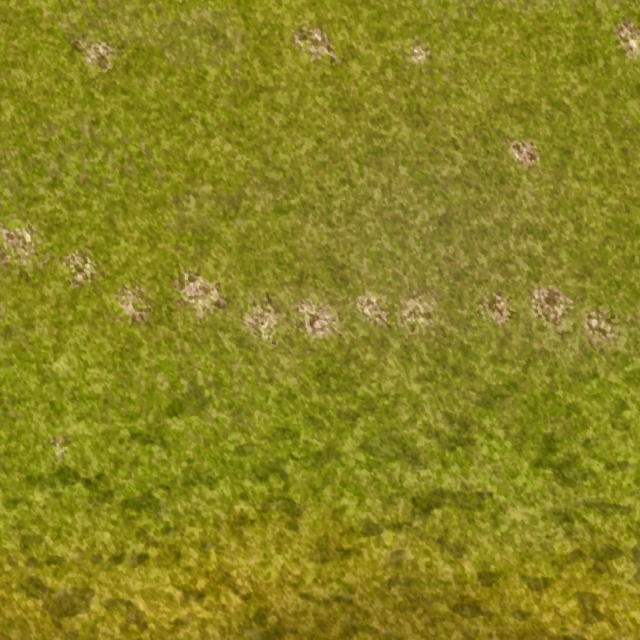
This texture is drawn by a WebGL 2 fragment shader. Its source:

```glsl
#version 300 es
precision highp float;

uniform vec2 u_resolution;
out vec4 fragColor;

vec3 hash3(vec2 p) {
    vec3 q = fract(p.xyx * vec3(0.1031, 0.1030, 0.0973));
    q += dot(q, q.yxz + 33.33);
    return fract((q.xxy + q.yzz) * q.zyx);
}

// Smooth cellular noise: random cell shades blended by distance, centred on zero
float softCells(vec2 p) {
    vec2 cell = floor(p), f = p - cell;
    float shade = 0.0, total = 0.0;
    for (int j = -1; j <= 1; j++) {
        for (int i = -1; i <= 1; i++) {
            vec2 offset = vec2(i, j);
            vec3 h = hash3(cell + offset + 50.0);
            vec2 d = offset + h.xy - f;
            float w = exp(-5.0 * dot(d, d));
            shade += w * h.z;
            total += w;
        }
    }
    return shade / total - 0.5;
}

// Broad, slow variation from layered sines
float drift(vec2 p) {
    return 0.5 * sin(p.x * 6.0 + 2.0 * sin(p.y * 5.0 + 1.0))
         + 0.3 * sin(p.y * 15.0 - p.x * 8.0 + 1.5 * sin(p.x * 11.0))
         + 0.2 * sin(p.x * 23.0 + p.y * 17.0 + 2.0 * sin(p.y * 19.0));
}

// Coverage of worn spots: a sagging row across the middle and a few strays
float wornSpots(vec2 p, float ragged) {
    float cover = 0.0;
    for (int i = 0; i < 18; i++) {
        float n = float(i);
        vec3 h = hash3(vec2(n * 3.0 + 7.0, 19.0));
        vec2 centre = vec2((n + 0.6 * h.x) / 11.0,
                           0.575 - 0.1 * smoothstep(0.1, 0.6, n / 11.0) + 0.09 * (h.y - 0.5));
        float radius = 0.03 + 0.016 * h.z;
        if (i >= 11) {
            float k = n - 11.0;
            centre = vec2(fract(0.49 + 0.165 * k), 0.87 + 0.11 * sin(2.1 * k + 0.6));
            radius = 0.025 + 0.01 * h.z;
        }
        if (i >= 16) {
            centre = vec2(0.09 + 0.02 * h.x, 0.3 + 0.13 * (n - 16.0));
            radius = 0.02;
        }
        vec2 d = (p - centre) / radius;
        d.x += 0.5 * d.y * (h.x - 0.3);
        float reach = length(d) + 0.9 * ragged;
        cover = max(cover, (0.6 + 0.4 * h.x) * (1.0 - smoothstep(0.35, 1.1, reach)));
    }
    return cover;
}

void main() {
    vec2 p = gl_FragCoord.xy / u_resolution;
    float broad = drift(p);

    // Slanted blades, with larger tufts toward the bottom
    vec2 blade = vec2(p.x + 0.25 * p.y, p.y);
    float near = 1.0 - smoothstep(0.1, 0.6, p.y);
    float clump = softCells(blade * vec2(22.0, 32.0));
    float tuft = softCells(blade * vec2(58.0, 68.0) + 9.0);
    float leaf = softCells(blade * vec2(122.0, 112.0) + 31.0);
    float fine = softCells(blade * vec2(225.0, 195.0) + 77.0);
    float tint = softCells(blade * vec2(80.0, 66.0) + 140.0);
    float grain = (0.2 + 0.2 * near) * clump + (0.35 + 0.4 * near) * tuft
                + (0.8 + 0.25 * near) * leaf + 0.85 * fine;

    // Ground tones: olive top, fresh green belt, golden foot
    vec3 col = mix(vec3(0.505, 0.51, 0.085), vec3(0.55, 0.53, 0.085), 0.5 + 0.5 * broad);
    float belt = smoothstep(0.12, 0.28, p.y) * (1.0 - smoothstep(0.38, 0.55, p.y));
    col = mix(col, vec3(0.515, 0.54, 0.075), 0.75 * belt);
    float foot = 1.0 - smoothstep(0.02, 0.25, p.y + 0.05 * broad + 0.05 * clump);
    col = mix(col, vec3(0.63, 0.54, 0.085), 0.9 * foot);

    // Grey thinning around the right, along the worn row and in loose mottles
    vec2 thin = (p - vec2(0.68, 0.62)) / vec2(0.3, 0.26);
    float dry = exp(-dot(thin, thin) * 1.2);
    float row = (p.y - 0.5 - 0.03 * broad) / 0.07;
    dry = max(dry, 0.85 * exp(-row * row) * smoothstep(0.15, 0.45, p.x));
    float mottle = softCells(p * vec2(8.0, 10.0) + 300.0) + 0.5 * tint;
    dry = max(dry, 0.6 * smoothstep(0.02, 0.35, mottle) * (1.0 - 0.6 * near));
    col = mix(col, vec3(0.54, 0.505, 0.205), 0.95 * dry);

    // Blade light and shade, with pale flecks
    col += grain * vec3(0.18, 0.165, 0.09);
    col += tint * vec3(0.04, -0.015, 0.06);
    col += smoothstep(0.12, 0.5, grain) * vec3(0.02, 0.02, 0.08);

    // Shadowed hollows
    float hollow = smoothstep(0.12, 0.38, -softCells(p * vec2(30.0, 50.0) + 210.0) - 0.4 * tuft);
    col *= 1.0 - hollow * (0.05 + 0.17 * near);
    col *= 1.0 - 0.18 * (1.0 - smoothstep(0.0, 0.09, p.y + 0.05 * sin(p.x * 8.0)));

    // Bare straw with pale stalks and brown gaps
    float worn = wornSpots(p, leaf + 0.8 * tuft);
    vec3 straw = vec3(0.71, 0.615, 0.42) + (leaf + 0.9 * fine + 0.4 * tuft) * vec3(0.36, 0.38, 0.4);
    straw += tint * vec3(0.04, -0.03, 0.12);
    col = mix(col, straw, clamp(worn * (1.05 + 0.9 * fine + 0.5 * leaf), 0.0, 1.0));

    fragColor = vec4(clamp(col, 0.0, 1.0), 1.0);
}
```
